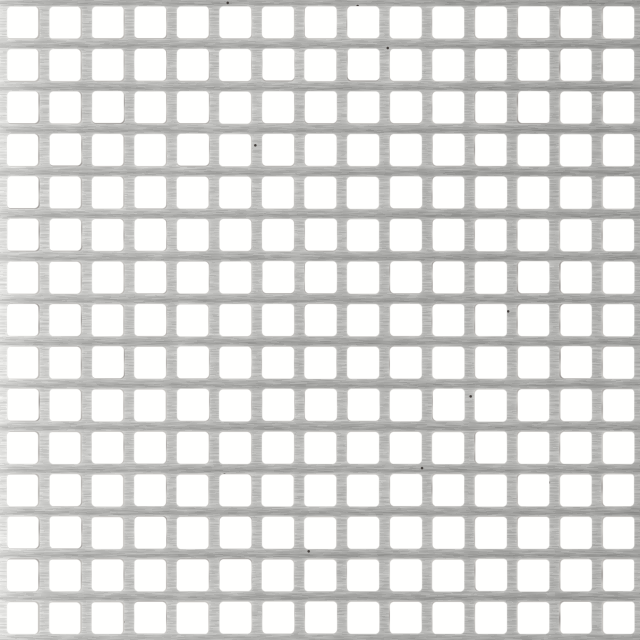
Give the GLSL for this texture, as a Shadertoy shader.

```glsl
// Brushed metal sheet punched with a 15 by 15 grid of rounded square holes.

const float COUNT = 15.0;
const float PITCH = 0.06636;              // hole spacing, canvas units
const vec2 FIRST_HOLE = vec2(0.0364, 0.0353);
const float HALF_HOLE = 0.386;            // in units of the pitch
const float CORNER = 0.10;
const vec3 METAL = vec3(0.695, 0.695, 0.687);
const vec3 BACKLIGHT = vec3(1.0, 1.0, 0.995);
const vec3 WALL_LIGHT = vec3(0.87, 0.865, 0.85);
const vec3 WALL_DARK = vec3(0.52, 0.50, 0.49);
const vec3 SPECK = vec3(0.25, 0.23, 0.22);

vec2 hash2(vec2 p) {
    vec3 q = fract(p.xyx * vec3(0.1031, 0.1030, 0.0973));
    q += dot(q, q.yzx + 33.33);
    return fract((q.xx + q.yz) * q.zy);
}

// Distance to the nearest scattered point (x) and that point's random value (y).
vec2 cellular(vec2 p) {
    vec2 cell = floor(p);
    vec2 nearest = vec2(8.0, 0.0);
    for (int j = -1; j <= 1; j++) {
        for (int i = -1; i <= 1; i++) {
            vec2 c = cell + vec2(i, j);
            float d = length(c + hash2(c) - p);
            if (d < nearest.x) nearest = vec2(d, hash2(c + 71.7).x);
        }
    }
    return nearest;
}

float roundedBox(vec2 p, float halfSize, float radius) {
    vec2 q = abs(p) - halfSize + radius;
    return length(max(q, 0.0)) + min(max(q.x, q.y), 0.0) - radius;
}

// Coverage of the inside of a distance field.
float fill(float d, float blur) {
    return 1.0 - smoothstep(-blur, blur, d);
}

// Slow uneven tone from layered sines.
float drift(vec2 p) {
    return sin(p.x * 7.0 + 2.0 * sin(p.y * 5.0)) * 0.5
         + sin(p.y * 17.0 + 3.0 * sin(p.x * 9.0)) * 0.3
         + sin(p.x * 31.0 - p.y * 43.0) * 0.2;
}

// Fine horizontal scratches, centred on zero.
float brushing(vec2 p) {
    float coarse = cellular(p * vec2(28.0, 310.0)).x - 0.5;
    float fine = cellular(p * vec2(75.0, 640.0) + 19.0).y - 0.5;
    return coarse * 0.09 + fine * 0.055;
}

vec3 metalColor(vec2 uv, vec2 local) {
    // Upright bars catch more light than the crossbars.
    float upright = smoothstep(0.48, 0.34, abs(local.y));
    float tone = mix(-0.015, 0.04, upright);
    // Shade along the lower side of each crossbar.
    tone -= 0.05 * smoothstep(0.38, 0.43, local.y) * smoothstep(0.56, 0.44, local.y);
    // Light falls from the left, strongest at the border.
    tone += 0.09 * (0.5 - uv.x) + 0.11 * exp(-uv.x * 22.0);
    tone += 0.018 * drift(uv) + brushing(uv);
    return METAL + tone;
}

void mainImage(out vec4 fragColor, in vec2 fragCoord) {
    vec2 uv = fragCoord / iResolution.xy;
    float blur = 0.8 / (min(iResolution.x, iResolution.y) * PITCH);

    // Hole index and position about its centre.
    vec2 grid = (uv - FIRST_HOLE) / PITCH;
    vec2 id = clamp(floor(grid + 0.5), 0.0, COUNT - 1.0);
    vec2 local = grid - id;
    vec2 random = hash2(id + 5.0);

    // Front rim, and the rear opening shifted by perspective.
    vec2 center = local - (random - 0.5) * 0.012;
    vec2 side = id / (COUNT - 1.0) - 0.5;
    vec2 shift = side * vec2(0.055, 0.025) + (random.yx - 0.5) * 0.012;
    float front = roundedBox(center, HALF_HOLE, CORNER);
    float rear = roundedBox(center - shift, HALF_HOLE - 0.008, CORNER);

    // Sheet with a faint rounded lip.
    vec3 color = metalColor(uv, local);
    color += 0.06 * exp(-max(front, 0.0) * 45.0);

    // Sparse dark specks of dirt.
    vec2 dirt = cellular(uv * 42.0 + 3.0);
    float isSpeck = step(0.988, dirt.y);
    color = mix(color, SPECK, isSpeck * fill(dirt.x - 0.08, 0.05));

    // Hole wall with uneven wear, then the bright background.
    float wear = 0.5 + 0.5 * sin(uv.y * 190.0 + random.x * 6.28);
    vec3 wall = mix(WALL_LIGHT, WALL_DARK, 0.25 + 0.5 * wear * random.y);
    color = mix(color, wall, fill(front, blur));
    color = mix(color, BACKLIGHT, fill(max(front, rear), blur));

    fragColor = vec4(clamp(color, 0.0, 1.0), 1.0);
}
```
